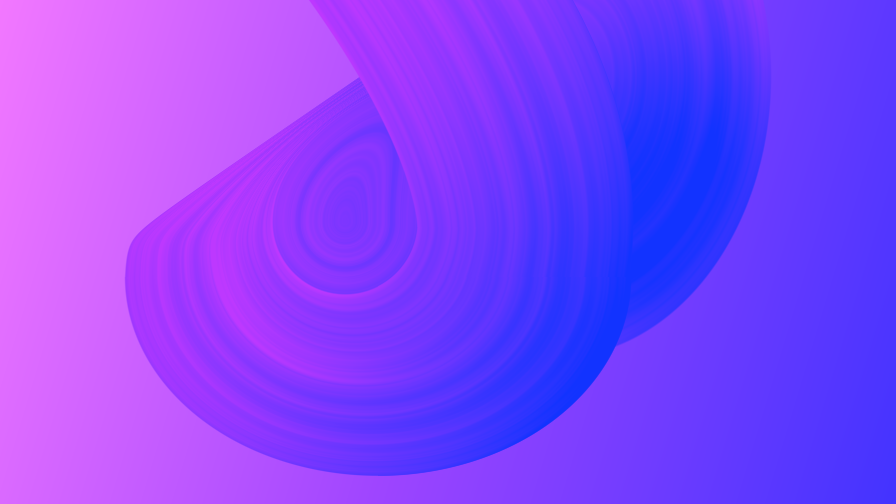
Write a WebGL 1 fragment shader that draws this background.

```glsl
precision highp float;
uniform vec2 u_resolution;

float hash(float n) {
  n = fract(n * 0.1031);
  n *= n + 33.33;
  return fract(n * (n + n));
}

float noise(float x) {
  float cell = floor(x);
  float f = fract(x);
  return mix(hash(cell), hash(cell + 1.0), f * f * (3.0 - 2.0 * f));
}

// Layered strands across a ribbon, centred on zero
float strands(float v) {
  float sum = 0.0;
  float weight = 0.5;
  float frequency = 13.0;
  for (int i = 0; i < 4; i++) {
    sum += weight * (noise(v * frequency + 17.0 * float(i)) - 0.5);
    weight *= 0.68;
    frequency *= 2.1;
  }
  return sum;
}

float cover(float d) {
  float pixel = 1.0 / u_resolution.y;
  return smoothstep(-pixel, pixel, d);
}

vec3 ribbonColor(float blueness) {
  return mix(vec3(0.74, 0.22, 1.0), vec3(0.07, 0.20, 1.0), clamp(blueness, 0.0, 1.0));
}

// Blue grows toward the lower right; a bright band rolls over the lower left
float bodyBlueness(vec2 p, float v) {
  float s = max(p.x + 0.5 * (0.5 - p.y), 0.0);
  float lowerLeft = smoothstep(0.95, 0.6, p.x) * smoothstep(0.65, 0.4, p.y);
  float band = smoothstep(0.18, 0.41, v) * smoothstep(0.45, 0.42, v);
  float lip = smoothstep(0.14, 0.0, v);
  float rim = smoothstep(0.97, 1.0, v);
  return 0.56 * pow(s, 2.4) + 0.3 * strands(v) + 0.06 * rim
    + lowerLeft * (0.08 - 0.2 * band - 0.2 * lip);
}

vec3 background(vec2 p) {
  float t = (p.x + 0.3 * (1.0 - p.y)) / 2.08;
  vec3 violet = vec3(0.62, 0.27, 1.0);
  vec3 color = mix(vec3(0.95, 0.47, 1.0), violet, clamp(t * 2.0, 0.0, 1.0));
  return mix(color, vec3(0.26, 0.20, 1.0), clamp(t * 2.0 - 1.0, 0.0, 1.0));
}

void main() {
  vec2 p = gl_FragCoord.xy / u_resolution.y;
  p.x += 0.5 * (16.0 / 9.0 - u_resolution.x / u_resolution.y);
  vec3 color = background(p);

  // Blue ribbon behind
  float backRadius = length((p - vec2(1.1, 0.85)) / vec2(0.43, 0.56));
  float backBlue = 0.98 - 0.6 * smoothstep(0.1, 0.6, distance(p, vec2(1.36, 0.55)))
    - 0.15 * smoothstep(0.85, 1.0, backRadius) + 0.22 * strands(backRadius * 1.1 + 3.0);
  color = mix(color, ribbonColor(backBlue), cover((1.0 - backRadius) * 0.43) * step(1.1, p.x));

  // Outline of the folded body
  float slope = 0.428 + 1.463 * (p.y - 0.653);
  float leftEdge = 0.5 * (slope + 0.244 + sqrt((slope - 0.244) * (slope - 0.244) + 0.002));
  float rightEdge = 1.256 - 0.62 * (p.y - 0.56) * (p.y - 0.56);
  float bowl = 0.502 - length((p - vec2(0.75, 0.45)) * vec2(1.0, 1.274));
  float insideLeft = p.y > 0.45 ? p.x - leftEdge : bowl;
  float insideRight = p.y > 0.45 ? rightEdge - p.x : bowl;

  // Hollow, bent toward the upper right
  vec2 q = p - vec2(0.685, 0.56);
  float rise = max(q.y, 0.0);
  q -= vec2(2.0 * rise * rise, 0.5 * rise);
  float hollow = length(q) - 0.144;

  // Curled lobe
  float lobeV = max(hollow, 0.0) / max(max(hollow, 0.0) + insideLeft, 0.001);
  float shade = 0.25 * smoothstep(0.45, 0.85, p.x) * smoothstep(0.5, 0.7, p.y);
  vec3 lobe = ribbonColor(bodyBlueness(p, lobeV) + shade);

  // Inner wall of the hollow
  float depth = length(q) / 0.144;
  float wallBlue = 0.24 + 0.75 * (p.x - 0.54) + 0.2 * strands(depth * 0.6 + 5.0);
  wallBlue += 0.1 * smoothstep(0.8, 1.0, depth) * smoothstep(0.6, 0.45, p.y);
  lobe = mix(ribbonColor(wallBlue), lobe, cover(hollow));
  color = mix(color, lobe, cover(min(insideLeft, insideRight)));

  // Front strand, flowing down into the lobe
  float fold = 0.828 - 0.712 * pow(max(p.y - 0.55, 0.0), 1.5);
  float insideFold = p.y > 0.55 ? p.x - fold : hollow;
  float frontV = max(insideFold, 0.0) / max(max(insideFold, 0.0) + insideRight, 0.001);
  float side = p.y > 0.55 ? 1.0 : step(0.75, p.x);
  vec3 front = ribbonColor(bodyBlueness(p, frontV));
  color = mix(color, front, side * cover(min(insideFold, insideRight)));

  gl_FragColor = vec4(color, 1.0);
}
```
